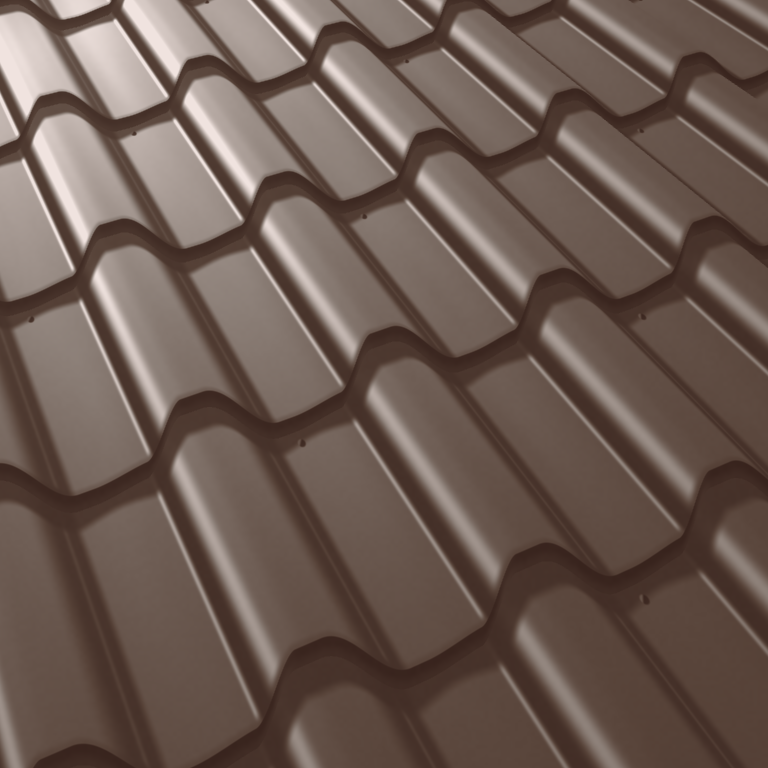
A three.js fragment shader for this texture:

```glsl
varying vec2 vUv;

float hash(vec2 p) {
  return fract(sin(dot(p, vec2(127.1, 311.7))) * 43758.5);
}

float noise(vec2 p) {
  vec2 c = floor(p), f = fract(p);
  f = f * f * (3.0 - 2.0 * f);
  return mix(mix(hash(c), hash(c + vec2(1, 0)), f.x),
             mix(hash(c + vec2(0, 1)), hash(c + vec2(1, 1)), f.x), f.y);
}

float bump(float x, float center, float width) {
  float d = (x - center) / width;
  return exp(-d * d);
}

// Perspective: canvas point (y down) to column and row of the roof plane at a depth
vec2 roofCoord(vec2 p, float depth) {
  vec2 a = vec2(0.333, -0.073) - 0.07 * p;
  vec2 b = vec2(-0.098, -0.212) - 0.215 * p;
  vec2 c = p - vec2(0.409, 0.833 + depth);
  return vec2(c.x * b.y - c.y * b.x, a.x * c.y - a.y * c.x) / (a.x * b.y - a.y * b.x);
}

// Rolled profile across, overlapping steps down the slope
float surfaceDepth(vec2 q) {
  float s = fract(q.x);
  float pan = smoothstep(0.03, 0.43, s) * (1.0 - 0.14 * smoothstep(0.5, 0.8, s));
  float roll = 1.0 - pan * (1.0 - smoothstep(0.755, 0.92, s));
  return 0.092 * (1.0 - roll) + 0.028 * fract(q.y);
}

vec3 shade(vec2 p) {
  // March down to the sheet, then refine the hit
  float near = 0.0, far = 0.0;
  for (int k = 0; k < 48; k++) {
    if (far >= surfaceDepth(roofCoord(p, far))) break;
    near = far;
    far += 0.122 / 48.0;
  }
  for (int k = 0; k < 7; k++) {
    float mid = 0.5 * (near + far);
    if (mid >= surfaceDepth(roofCoord(p, mid))) far = mid;
    else near = mid;
  }
  vec2 q = roofCoord(p, far);
  float s = fract(q.x), v = fract(q.y);
  float riser = smoothstep(0.001, 0.003, far - surfaceDepth(q));

  // Sky glow from the upper left
  float glow = 0.06 + 1.05 * exp(-2.2 * distance(p, vec2(0.07, 0.04)));
  float light = glow * (0.95 + 0.1 * noise(q * vec2(9.0, 1.5)));
  light *= 1.0 + 0.1 * bump(s, 0.58, 0.15);

  // Dark flanks of the roll
  float flanks = 0.85 * smoothstep(0.13, 0.29, s) * (1.0 - smoothstep(0.375, 0.425, s));
  flanks += 0.95 * smoothstep(0.775, 0.79, s) * (1.0 - smoothstep(0.81, 0.84, s));
  light = mix(light, -0.02 + 0.1 * glow, flanks);

  // Glints on the shoulder, crest and foot of the roll
  float fade = smoothstep(0.0, 0.04, v) * (1.0 - 0.75 * smoothstep(0.88, 0.97, v));
  light += (0.3 + 0.5 * glow) * bump(s, 0.85, 0.019) * fade;
  light += 0.16 * glow * bump(s, 0.9, 0.05) * fade;
  light += (0.2 + 0.75 * glow) * bump(s, 0.772, 0.007) * fade;
  light += 0.08 * bump(s, 0.33, 0.012) * fade;

  // Shadow under the overlap and rounded front edge
  float shadowStart = 0.88 + 0.045 * bump(s, 0.58, 0.17);
  light = mix(light, -0.02 + 0.12 * glow, 0.85 * smoothstep(shadowStart, shadowStart + 0.045, v));
  light *= 1.0 - 0.25 * (1.0 - smoothstep(0.0, 0.025, v));

  // Screws in alternate pans
  vec2 screw = (vec2(s, v) - vec2(0.51, 0.942)) / vec2(0.022, 0.024);
  float alternate = 1.0 - mod(floor(q.x) + floor(q.y), 2.0);
  float head = alternate * (1.0 - smoothstep(0.6, 1.0, length(screw)));
  light = mix(light, -0.08 + 0.35 * smoothstep(0.0, 0.7, screw.y - screw.x), 0.8 * head);

  // Cut edge of the sheet
  float edgeLight = -0.09 + 0.13 * glow + 0.05 * bump(s, 0.87, 0.04);
  edgeLight += 0.05 * smoothstep(0.008, 0.026, far - surfaceDepth(q));
  light = mix(light, edgeLight, riser);

  // Brown metal to pale sheen
  light += 0.012 * (noise(p * 180.0) - 0.5);
  vec3 umber = vec3(0.26, 0.18, 0.15);
  vec3 brown = vec3(0.34, 0.26, 0.22);
  vec3 taupe = vec3(0.55, 0.50, 0.47);
  vec3 sheen = vec3(0.83, 0.78, 0.76);
  vec3 color = mix(umber, brown, clamp(light / 0.14, -0.7, 1.0));
  color = mix(color, taupe, clamp((light - 0.14) / 0.37, 0.0, 1.0));
  return mix(color, sheen, clamp((light - 0.51) / 0.49, 0.0, 1.4));
}

void main() {
  vec2 p = vec2(vUv.x, 1.0 - vUv.y);
  vec3 color = vec3(0.0);
  for (int k = 0; k < 4; k++) {
    vec2 corner = vec2(mod(float(k), 2.0), floor(float(k) / 2.0)) - 0.5;
    color += 0.25 * shade(p + corner * 0.001);
  }
  gl_FragColor = vec4(color, 1.0);
}
```
